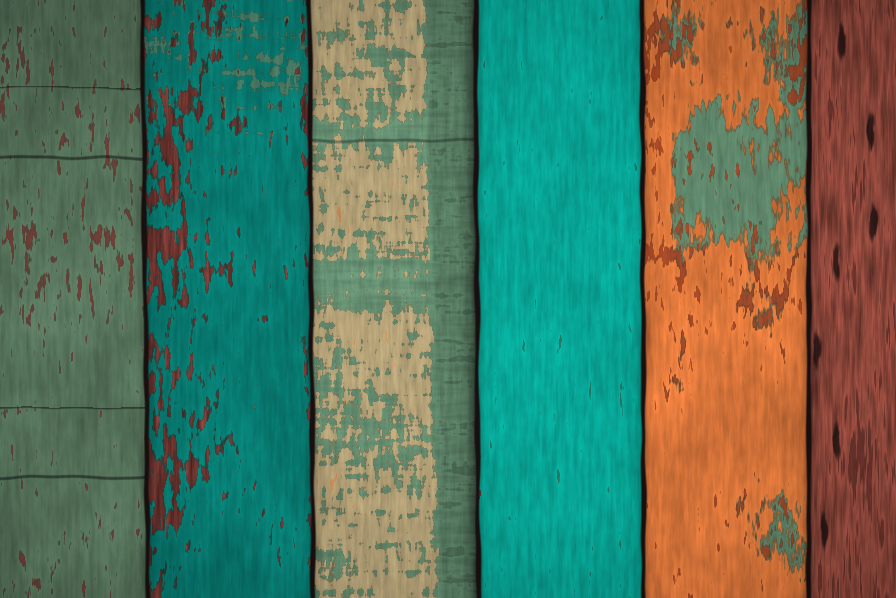
This texture is drawn by a WebGL 1 fragment shader. Its source:

```glsl
precision highp float;
// Six upright weathered boards in peeling sage, teal, cream, orange and bare red wood.
uniform vec2 u_resolution;

#define PITCH 0.2774       // board width, in canvas heights
#define FIRST_SEAM 0.243   // first gap between boards
#define LEAN 0.012         // tilt of the leftmost seam
#define GAP 0.0032         // half width of a gap
#define WEAR 0.0           // shifts the amount of bare wood
#define GRAIN 0.20         // contrast of the wood fibres
#define FLAKE_EDGE 0.10    // softness of the chipped paint
#define CHIP_SHADE 0.22    // dark rim around the chips
#define VIGNETTE 0.42      // darkening to the corners

const vec3 SAGE = vec3(0.41, 0.58, 0.46);
const vec3 DULL_SAGE = vec3(0.36, 0.48, 0.38);
const vec3 DEEP_TEAL = vec3(0.03, 0.50, 0.46);
const vec3 TEAL = vec3(0.03, 0.65, 0.59);
const vec3 CREAM = vec3(0.78, 0.68, 0.50);
const vec3 ORANGE = vec3(0.89, 0.48, 0.24);
const vec3 RUST = vec3(0.68, 0.28, 0.15);
const vec3 BARE = vec3(0.42, 0.20, 0.18);
const vec3 RED_WOOD = vec3(0.58, 0.29, 0.24);
const vec3 DARK = vec3(0.10, 0.06, 0.06);

vec2 hash2(vec2 p) {
  p = vec2(dot(p, vec2(127.1, 311.7)), dot(p, vec2(269.5, 183.3)));
  return fract(sin(p) * 43758.55);
}

float gradientDot(vec2 cell, vec2 offset) {
  float a = 6.2832 * hash2(cell).x;
  return dot(vec2(cos(a), sin(a)), offset);
}

float noise(vec2 p) {
  vec2 i = floor(p), f = fract(p), e = vec2(1.0, 0.0);
  vec2 u = f * f * f * (f * (f * 6.0 - 15.0) + 10.0);
  return mix(mix(gradientDot(i, f), gradientDot(i + e, f - e), u.x),
             mix(gradientDot(i + e.yx, f - e.yx), gradientDot(i + 1.0, f - 1.0), u.x), u.y);
}

float fbm(vec2 p) {
  float sum = 0.0, amp = 1.0;
  for (int i = 0; i < 3; i++) {
    sum += amp * noise(p);
    p = p * 2.03 + 17.3;
    amp *= 0.55;
  }
  return sum;
}

float bump(float x, float center, float width) {
  float d = (x - center) / width;
  return exp(-d * d);
}

float flakes(float field, float cover) {
  return smoothstep(-FLAKE_EDGE, FLAKE_EDGE, field + cover);
}

// Lays one colour over another with a shaded rim.
vec3 coat(vec3 under, vec3 over, float m) {
  return mix(under, over, m) * (1.0 - CHIP_SHADE * 4.0 * m * (1.0 - m));
}

float crackLine(float d, float px) {
  return 1.0 - smoothstep(0.0008, 0.0025 + px, abs(d));
}

void main() {
  vec2 uv = gl_FragCoord.xy / u_resolution;
  vec2 p = gl_FragCoord.xy / u_resolution.y;
  float px = 1.0 / u_resolution.y;
  float t = 1.0 - p.y; // distance from the top

  // Board layout
  float lean = LEAN * (1.0 - p.x / 1.3) * (t - 0.5);
  float wobble = 0.003 * noise(vec2(p.x * 3.0, p.y * 14.0));
  float s = (p.x - FIRST_SEAM - lean + wobble) / PITCH + 1.0;
  float board = floor(s), f = fract(s);
  float edge = min(f, 1.0 - f) * PITCH;

  // Noise fields, shifted for each board
  vec2 q = p + board * vec2(3.7, 9.1);
  float large = fbm(q * vec2(9.0, 5.0));
  float fine = fbm(q * vec2(75.0, 24.0));
  float hair = fbm(q * vec2(120.0, 9.0));
  float saw = fbm(q * vec2(9.0, 60.0));
  float chips = 0.75 * fine + 0.6 * large;
  float crackY = t + 0.006 * noise(q * vec2(14.0, 3.0));
  vec3 col;

  if (board < 0.5) { // dull sage, red scratches, cross cracks
    col = DULL_SAGE * (1.0 + 0.18 * large);
    float cover = -0.50 + 0.20 * bump(t, 0.1, 0.3) + 0.12 * bump(t, 0.42, 0.1) + WEAR;
    col = coat(col, BARE * 1.15, 0.85 * flakes(0.7 * fine + 0.35 * hair + 0.3 * large, cover));
    float m = mod(crackY - 0.146, 0.535);
    col *= 1.0 - 0.45 * crackLine(min(m, abs(m - 0.118)), px);
  } else if (board < 1.5) { // deep teal, bare along the left side
    col = DEEP_TEAL * (1.0 + 0.15 * large);
    float pale = 0.5 * bump(t, 0.08, 0.16) - 0.62;
    col = coat(col, SAGE, 0.8 * flakes(0.6 * fine + 0.6 * saw, pale));
    float cover = -0.62 + 0.50 * bump(f, 0.02, 0.32) + 0.40 * bump(f, 1.0, 0.05);
    cover += 0.18 * bump(t, 0.62, 0.12) + 0.18 * bump(t, 0.3, 0.2) + WEAR;
    col = coat(col, BARE * (1.0 + 0.4 * hair), flakes(chips, cover));
  } else if (board < 2.5) { // sage under worn cream bands
    float strip = smoothstep(0.66, 0.74, f - 0.07 * t);
    col = SAGE * (1.0 + 0.15 * saw - 0.14 * strip);
    float cover = 0.20 - 1.2 * strip - 0.55 * bump(t, 0.22, 0.025) - 0.6 * bump(t, 0.47, 0.045);
    cover -= 0.25 * bump(t, 0.73, 0.03);
    col = coat(col, CREAM, 0.92 * flakes(0.7 * fine + 0.55 * saw + 0.35 * large, cover));
    col = mix(col, ORANGE * 0.9, 0.6 * flakes(chips, -0.66 - 0.5 * strip));
    col *= 1.0 - 0.30 * crackLine(crackY - 0.235, px);
    col *= 1.0 - 0.25 * smoothstep(0.1, 0.5, saw + 0.5 * fine) * strip;
    col *= 1.0 - 0.35 * bump(f, 1.0, 0.06);
  } else if (board < 3.5) { // bright teal, hairline scratches
    col = TEAL * (1.0 + 0.07 * large);
    col = coat(col, DULL_SAGE * 0.85, 0.6 * flakes(0.7 * fine + 0.4 * hair, -0.56 + WEAR));
    col = coat(col, BARE, flakes(chips, -0.95 + 0.4 * bump(f, 0.0, 0.04) + WEAR));
  } else if (board < 4.5) { // orange with islands of sage
    col = ORANGE * (1.0 + 0.16 * large);
    float rust = -0.52 + 0.40 * bump(f, 0.0, 0.14) * bump(t, 0.2, 0.35);
    rust += 0.22 * bump(t, 0.46, 0.06) + 0.25 * bump(t, 0.08, 0.07) + WEAR;
    float cover = -0.54 + 0.95 * bump(t, 0.29, 0.13) * smoothstep(0.08, 0.32, f);
    cover += 0.40 * bump(t, 0.06, 0.08) + 0.25 * bump(t, 0.85, 0.2) * smoothstep(0.4, 1.0, f);
    col = coat(col, SAGE * 0.95, flakes(0.45 * fine + 0.8 * large, cover));
    col = coat(col, RUST, 0.9 * flakes(chips, rust));
  } else { // bare red wood with dark knots
    col = RED_WOOD * (1.0 + 0.30 * large + 0.30 * hair);
    col = mix(col, BARE * 0.65, 0.7 * flakes(0.6 * hair + 0.6 * large, -0.36));
    for (int i = 0; i < 7; i++) {
      vec2 h = hash2(vec2(float(i), 4.0));
      vec2 c = vec2(0.04 + 0.42 * h.x, (float(i) + h.y) / 7.0);
      vec2 d = vec2((f - c.x) * PITCH + 0.004 * fine, t - c.y) / vec2(0.008, 0.04);
      col = mix(col, DARK, 0.8 * (1.0 - smoothstep(0.5, 1.0, length(d))));
    }
  }

  // Fibres, gaps and corner shade
  col *= 1.0 + GRAIN * (0.6 * hair + 0.5 * fine);
  col *= 1.0 - 0.40 * exp(-edge / 0.006);
  float gap = GAP * (1.0 + 0.8 * noise(vec2(floor(s + 0.5) * 7.0, p.y * 9.0)));
  col = mix(DARK, col, smoothstep(gap - px, gap + 1.5 * px, edge));
  float corner = length((uv - 0.5) * 1.2);
  col *= 1.0 - VIGNETTE * corner * corner * corner;
  gl_FragColor = vec4(clamp(col, 0.0, 1.0), 1.0);
}
```
